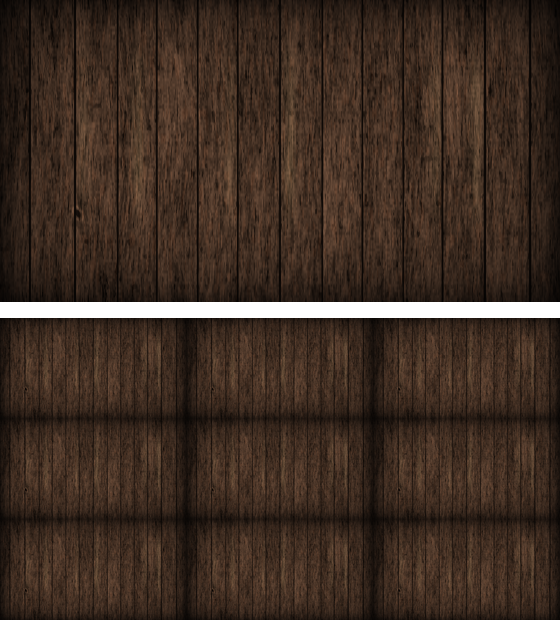
Top, the tile; bottom, the same tile 3 across and 3 down.
A Shadertoy shader for this texture:

```glsl
// Dark weathered vertical wooden planks with fibrous grain, black gaps and shaded borders.

float hash(vec3 p) {
    p = fract(p * vec3(0.1031, 0.1130, 0.0973));
    p += dot(p, p.yzx + 33.33);
    return fract((p.x + p.y) * p.z);
}

// Value noise with freq.y cells per canvas height, so it wraps vertically.
float grain(vec2 q, vec2 freq, float seed) {
    vec2 p = q * freq;
    vec2 i = floor(p), f = fract(p);
    f = f * f * (3.0 - 2.0 * f);
    float y0 = mod(i.y, freq.y), y1 = mod(i.y + 1.0, freq.y);
    float low  = mix(hash(vec3(i.x, y0, seed)), hash(vec3(i.x + 1.0, y0, seed)), f.x);
    float high = mix(hash(vec3(i.x, y1, seed)), hash(vec3(i.x + 1.0, y1, seed)), f.x);
    return mix(low, high, f.y);
}

// Gaps lie symmetrically about the centre; the widest plank spans the side edges.
float gapPosition(int k) {
    float offsets[7] = float[7](0.0, 0.0755, 0.147, 0.220, 0.290, 0.366, 0.4466);
    return 0.5 + sign(float(k)) * offsets[abs(k)];
}

void mainImage(out vec4 fragColor, in vec2 fragCoord) {
    vec2 uv = fragCoord / iResolution.xy;
    float aspect = iResolution.y / iResolution.x;
    float pixel = 1.0 / iResolution.x;

    // Find the plank, its left side and the nearest gap
    float plank = 6.0, left = gapPosition(6) - 1.0;
    float gapDist = 1.0, gapId = 0.0, side = 1.0;
    for (int k = -6; k <= 6; k++) {
        float d = uv.x - gapPosition(k);
        if (d >= 0.0) { plank = float(k); left = gapPosition(k); }
        if (abs(d) < gapDist) { gapDist = abs(d); gapId = float(k); side = sign(d); }
    }
    float seed = plank * 7.0 + 61.0;

    // Plank coordinates, bent slightly so that the fibres wander
    vec2 q = vec2(uv.x - left, uv.y);
    float lean = hash(vec3(seed, 3.0, 9.0)) - 0.5;
    q.x += 0.004 * (grain(q, vec2(22.0, 5.0), seed) - 0.5)
         + 0.012 * lean * sin(6.28318 * (uv.y + lean));

    // Layers of grain, from slow blotches to fine fibres and specks
    float tone = 0.60 + 0.12 * (hash(vec3(seed, 5.0, 2.0)) - 0.5);
    tone += 0.30 * (grain(q, vec2(24.0, 3.0), seed + 1.0) - 0.5);
    tone += 0.28 * (grain(q, vec2(80.0, 3.0), seed + 2.0) - 0.5);
    tone += 0.26 * (grain(q, vec2(190.0, 9.0), seed + 3.0) - 0.5);
    tone += 0.50 * (grain(q, vec2(430.0, 26.0), seed + 4.0) - 0.5);
    tone += 0.34 * (grain(q, vec2(470.0, 110.0), seed + 5.0) - 0.5);

    // Short dark pores
    tone -= 0.30 * smoothstep(0.68, 0.92, grain(q, vec2(400.0, 40.0), seed + 6.0));

    // Pale worn strips
    float strips[6] = float[6](0.148, 0.247, 0.410, 0.517, 0.777, 0.850);
    float worn = 0.0;
    for (int i = 0; i < 6; i++) {
        float strength = i % 2 == 0 ? 0.70 : 1.0;
        float d = (uv.x - strips[i]) / 0.012;
        worn += strength * exp(-d * d);
    }
    worn *= smoothstep(0.18, 0.42, uv.y) * smoothstep(0.94, 0.68, uv.y);
    worn *= 0.25 + 0.75 * grain(q, vec2(130.0, 7.0), seed + 7.0);
    tone += 0.42 * worn;

    // Plank sides: soft shade with a lit rim right of the gap
    tone -= 0.16 * exp(-gapDist / 0.004);
    if (side > 0.0) tone += 0.20 * exp(-pow((gapDist - 0.0035) / 0.0015, 2.0));

    // Colour: rusty fibres, yellower where worn
    vec3 color = mix(vec3(0.09, 0.06, 0.04), vec3(0.41, 0.295, 0.222), clamp(tone, -0.1, 1.3));
    float rust = smoothstep(0.60, 0.85, grain(q, vec2(360.0, 24.0), seed + 8.0));
    color += rust * vec3(0.045, 0.018, 0.006) + worn * vec3(-0.005, 0.015, 0.002);

    // Small knot with a pale ring
    vec2 k = (uv - vec2(0.139, 0.293)) * vec2(1.0, aspect);
    k.x += 0.35 * k.y;
    float knot = length(k * vec2(1.0, 0.65));
    color *= 1.0 + 0.35 * exp(-pow((knot - 0.008) / 0.002, 2.0));
    color = mix(color, vec3(0.05, 0.03, 0.02), 0.85 * smoothstep(0.006, 0.003, knot));

    // Gaps of slightly varied width, broader towards the sides
    float halfWidth = 0.0009 + 0.0004 * hash(vec3(gapId + 20.0, 1.0, 4.0))
                    + 0.0006 * step(4.5, abs(gapId))
                    + 0.0006 * (grain(uv, vec2(1.0, 24.0), gapId + 40.0) - 0.5);
    float gap = 1.0 - smoothstep(halfWidth - 0.5 * pixel, halfWidth + 0.8 * pixel, gapDist);
    color = mix(color, vec3(0.035, 0.022, 0.015), 0.93 * gap);

    // Shade that deepens equally towards opposite edges
    vec2 border = min(uv, 1.0 - uv);
    color *= (1.0 - 0.70 * exp(-18.0 * border.x)) * (1.0 - 0.58 * exp(-10.0 * border.y));

    fragColor = vec4(max(color, 0.0), 1.0);
}
```
